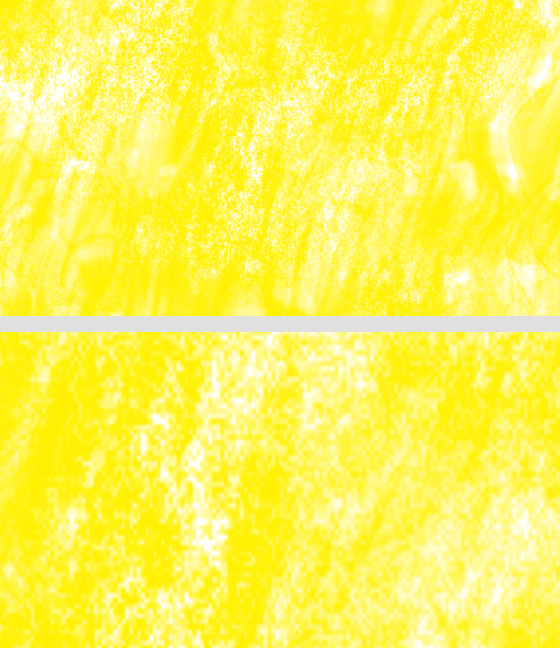
Top: the whole. Bottom: its middle third, enlarged.
Reproduce this texture procedurally as a Shadertoy shader.

```glsl
// Yellow chalk scribble on white paper: slanted hatching, loose curls and paper grain.

// Colours
const vec3 PIGMENT = vec3(1.0, 0.942, 0.0);
const vec3 PAPER = vec3(1.0, 1.0, 1.0);

// Tone: share of bare paper and its spread
const float BARE_MEAN = 0.28;
const float BARE_SPREAD = 0.28;
const float TOE = 0.02;           // softness of the fully covered end

// Marks, in units of the canvas height
const float LEAN = 0.3;
const vec2 HATCH_CELL = vec2(0.05, 0.22);
const float CURL_CELL = 0.3;
const float HATCH_DEPTH = 0.75;
const float CURL_DEPTH = 0.85;
const vec2 GRAIN_FINE = vec2(240.0, 180.0);
const vec2 GRAIN_COARSE = vec2(105.0, 70.0);

vec2 hash22(vec2 p) {
    vec3 q = fract(p.xyx * vec3(0.1031, 0.1030, 0.0973));
    q += dot(q, q.yzx + 33.33);
    return fract((q.xx + q.yz) * q.zy);
}

// Value noise, centred on zero with roughly unit deviation
float noise(vec2 p) {
    vec2 i = floor(p), f = fract(p);
    f = f * f * (3.0 - 2.0 * f);
    float low = mix(hash22(i).x, hash22(i + vec2(1, 0)).x, f.x);
    float high = mix(hash22(i + vec2(0, 1)).x, hash22(i + vec2(1, 1)).x, f.x);
    return (mix(low, high, f.y) - 0.5) * 4.66;
}

// Short straight strokes, one per cell, in leaning coordinates
float hatching(vec2 p) {
    vec2 home = floor(p / HATCH_CELL);
    float ink = 0.0;
    for (int y = -1; y <= 1; y++)
    for (int x = -1; x <= 1; x++) {
        vec2 id = home + vec2(x, y);
        vec2 r = hash22(id + 17.0), s = hash22(id + 71.0);
        vec2 q = p - (id + r) * HATCH_CELL;
        q.x += (s.x - 0.5) * 0.25 * q.y;
        q.y -= clamp(q.y, -0.06 - 0.06 * s.y, 0.06 + 0.06 * s.y);
        float halfWidth = mix(0.007, 0.016, s.x);
        float stroke = 1.0 - smoothstep(0.3 * halfWidth, 1.5 * halfWidth, length(q));
        ink = max(ink, stroke * mix(0.5, 1.0, r.y));
    }
    return ink;
}

// Open elliptical arcs, one per cell
float curls(vec2 p, float seed) {
    p /= CURL_CELL;
    vec2 home = floor(p);
    float ink = 0.0;
    for (int y = -1; y <= 1; y++)
    for (int x = -1; x <= 1; x++) {
        vec2 id = home + vec2(x, y);
        vec2 r = hash22(id + seed), s = hash22(id + seed + 43.0);
        vec2 q = p - id - r;
        q.x *= mix(1.0, 1.7, s.y);
        float radius = mix(0.35, 0.85, s.x);
        float halfWidth = mix(0.02, 0.05, r.x);
        float edge = abs(length(q) - radius);
        float stroke = 1.0 - smoothstep(0.3 * halfWidth, 1.7 * halfWidth, edge);
        // Fade the arc away from its random facing, mostly upwards
        float turn = 1.57 + (r.y - 0.5) * 3.5;
        float facing = dot(q, vec2(cos(turn), sin(turn))) / max(length(q), 0.001);
        ink = max(ink, stroke * smoothstep(-0.3, 0.4, facing) * mix(0.5, 1.0, s.y));
    }
    return ink;
}

void mainImage(out vec4 fragColor, in vec2 fragCoord) {
    vec2 p = fragCoord / iResolution.y;

    // Hand wobble and leaning stroke coordinates
    vec2 wobble = 0.012 * vec2(noise(p * 5.0), noise(p * 5.0 + 31.0));
    vec2 hand = p + wobble;
    vec2 leaning = vec2(hand.x - LEAN * hand.y, hand.y);

    // Uneven pressure: broad patches, blotches and smeared streaks
    float bare = 0.38 * noise(p * 3.0 + 5.0);
    bare += 0.36 * noise(hand * vec2(13.0, 9.0) + 11.0);
    bare += 0.38 * noise(leaning * vec2(34.0, 7.0) + 23.0);
    bare += 1.1 * smoothstep(1.1, 2.0, noise(hand * vec2(21.0, 15.0) + 57.0));

    // Drawn marks, offset to keep the mean cover steady
    float curl = max(curls(hand, 3.0), curls(hand + 0.37, 91.0));
    bare += 0.2 - HATCH_DEPTH * hatching(leaning);
    bare += 0.13 - CURL_DEPTH * curl;

    // Paper tooth, rougher in some areas than others
    float rough = clamp(0.5 + 0.25 * noise(p * 4.0 + 77.0), 0.15, 0.95);
    float tooth = 0.8 * noise(p * GRAIN_FINE) + 0.55 * noise(p * GRAIN_COARSE + 9.0);
    bare += rough * tooth;

    // Soft floor where the pigment fills the paper
    float tone = BARE_MEAN + BARE_SPREAD * bare;
    tone = clamp(0.5 * (tone + sqrt(tone * tone + TOE)), 0.0, 1.0);
    fragColor = vec4(mix(PIGMENT, PAPER, tone), 1.0);
}
```
